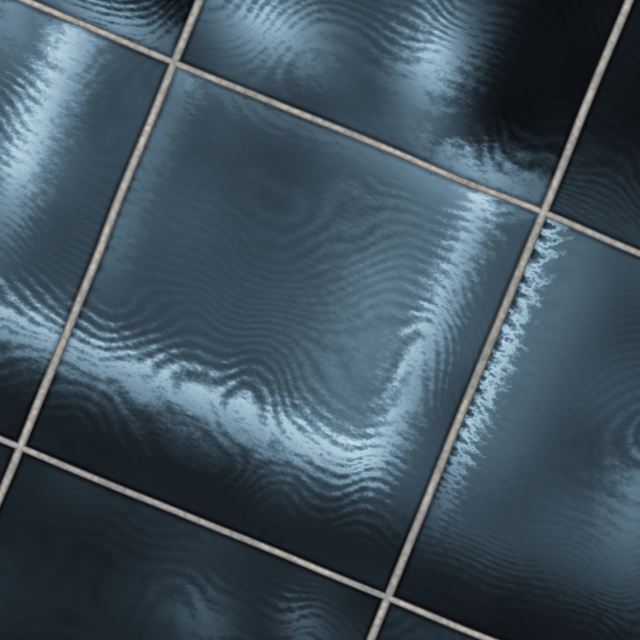
Give the GLSL for this texture, as a Shadertoy shader.

```glsl
// Glossy dark tiles on a skewed grid with pale grout, under soft window light.
// Embossed contour ripples and fine grain displace the lookup into a smooth
// sheen field, so the relief shows up wherever the reflected light changes.

const vec2 ORIGIN = vec2(0.2734, 0.0977);      // a grid corner, y pointing down
const vec2 AXIS_U = vec2(0.5755, 0.2350);      // one tile across
const vec2 AXIS_V = vec2(-0.2428, 0.6020);     // one tile down
const vec2 GROUT_HALF = vec2(0.0072, 0.0056);  // steep lines, shallow lines
const float RIPPLES = 32.0;                    // contour lines per tile
const float RIPPLE_WARP = 13.0;                // how far contours bend
const vec2 RIPPLE_PUSH = vec2(0.022, 0.026);
const float GRAIN_PUSH = 0.055;
const vec3 INK = vec3(0.05, 0.06, 0.075);
const vec3 DEEP = vec3(0.12, 0.16, 0.19);
const vec3 SLATE = vec3(0.22, 0.29, 0.34);
const vec3 STEEL = vec3(0.33, 0.43, 0.49);
const vec3 SKY = vec3(0.45, 0.57, 0.65);
const vec3 GLARE = vec3(0.65, 0.76, 0.82);
const vec3 WHITE = vec3(0.83, 0.91, 0.94);
const vec3 GROUT = vec3(0.56, 0.56, 0.55);
const vec3 GROUT_LIT = vec3(0.76, 0.74, 0.70);

float hash(vec2 p) {
    vec3 q = fract(vec3(p.xyx) * 0.1031);
    q += dot(q, q.yzx + 33.33);
    return fract((q.x + q.y) * q.z);
}

float noise(vec2 p) {
    vec2 i = floor(p), f = fract(p);
    f = f * f * f * (f * (f * 6.0 - 15.0) + 10.0);
    return mix(mix(hash(i), hash(i + vec2(1, 0)), f.x),
               mix(hash(i + vec2(0, 1)), hash(i + vec2(1, 1)), f.x), f.y);
}

float band(float x, float center, float width) {
    x = (x - center) / width;
    return exp(-x * x);
}

float blob(vec2 p, vec2 center, vec2 radius) {
    p = (p - center) / radius;
    return exp(-dot(p, p));
}

float fade(float x, float a, float b) { return 1.0 - smoothstep(a, b, x); }

// Reflected light level at c inside tile id; each level is one palette step.
float sheen(vec2 c, vec2 id) {
    float l;
    if (id.y < -0.5) {                       // upper row
        if (id.x > 0.5) return 0.3 + 1.3 * smoothstep(0.75, 1.0, c.y);
        l = 1.7 - 1.5 * smoothstep(0.62, 0.8, c.x) * fade(c.y, 0.8, 0.98);
        l += 2.7 * blob(c, vec2(0.19, 0.83), vec2(0.17, 0.09));
        l += 3.0 * blob(c, vec2(0.60, 0.76), vec2(0.09, 0.13));
        return l + 2.5 * blob(c, vec2(0.82, 0.97), vec2(0.17, 0.06));
    }
    if (id.y > 0.5) {                        // lower row
        l = 0.75 + 0.5 * noise(c * 5.0 + id * 9.0);
        l += 1.4 * blob(c, vec2(0.83, 0.14), vec2(0.07, 0.05));
        return l + 1.1 * blob(c, vec2(0.60, 0.22), vec2(0.09, 0.08));
    }
    l = 1.95 - 1.2 * smoothstep(0.75, 0.93, c.y);
    float sill = 2.7 * band(c.y, 0.725, 0.058);
    if (id.x < -0.5) {                       // left tile
        l += 2.9 * band(c.x, 0.74, 0.075) * fade(c.y, 0.35, 0.7);
        return l + sill + 1.8 * blob(c, vec2(0.57, 0.03), vec2(0.07, 0.12));
    }
    if (id.x > 0.5) {                        // right tile
        l -= 0.2;
        l += (2.6 * band(c.x, 0.04, 0.026) + 0.9 * band(c.x, 0.1, 0.1)) * fade(c.y, 0.55, 0.85);
        return l + 1.4 * blob(c, vec2(0.50, 0.56), vec2(0.09, 0.16));
    }
    l += sill * fade(c.x, 0.78, 0.92);       // middle tile
    l += (2.1 * band(c.x, 0.85, 0.05) + 1.1 * band(c.x, 0.72, 0.16)) * fade(c.y, 0.62, 0.8);
    l += 0.9 * band(c.x, 0.03, 0.05) * fade(c.y, 0.4, 0.7);
    return l + 1.0 * band(c.y, 0.0, 0.05);
}

vec3 palette(float l) {
    vec3 col = mix(INK, DEEP, clamp(l, 0.0, 1.0));
    col = mix(col, SLATE, clamp(l - 1.0, 0.0, 1.0));
    col = mix(col, STEEL, clamp(l - 2.0, 0.0, 1.0));
    col = mix(col, SKY, clamp(l - 3.0, 0.0, 1.0));
    col = mix(col, GLARE, clamp(l - 4.0, 0.0, 1.0));
    return mix(col, WHITE, clamp(l - 5.0, 0.0, 1.0));
}

void mainImage(out vec4 fragColor, in vec2 fragCoord) {
    vec2 p = fragCoord / iResolution.xy;
    p.y = 1.0 - p.y;
    float px = 1.0 / iResolution.y;

    // Tile coordinates, with a slight waver in the lines
    vec2 g = inverse(mat2(AXIS_U, AXIS_V)) * (p - ORIGIN);
    g += 0.006 * (vec2(noise(p * 7.0), noise(p * 7.0 + 40.0)) - 0.5);
    vec2 id = floor(g), c = g - id;

    // Embossed contours and grain
    vec2 q = g + id * 17.0 + 50.0;
    float warp = noise(q * vec2(2.6, 3.2)) + 0.22 * noise(q * 8.0);
    float ripple = sin(6.2832 * (RIPPLES * c.y + RIPPLE_WARP * warp));
    ripple *= 0.3 + 0.9 * noise(q * 5.0 + 7.0);
    float grain = 0.6 * noise(q * vec2(55.0, 130.0)) + 0.4 * noise(q * vec2(150.0, 210.0)) - 0.5;
    float level = sheen(c + RIPPLE_PUSH * ripple + GRAIN_PUSH * grain, id);
    level += (0.06 + 0.12 * max(level - 1.5, 0.0)) * (ripple + 1.6 * grain);
    level += 0.5 * (noise(q * 6.0) - 0.5);

    // Grout: dark seam on both sides, lit core
    vec2 spacing = abs(determinant(mat2(AXIS_U, AXIS_V))) / vec2(length(AXIS_V), length(AXIS_U));
    vec2 side = (fract(g + 0.5) - 0.5) * spacing;
    vec2 edge = abs(side) - GROUT_HALF;
    float d = min(edge.x, edge.y);
    level -= 0.9 * band(d, 0.001, 0.004);
    vec3 col = palette(level);
    float across = edge.x < edge.y ? side.x / GROUT_HALF.x : side.y / GROUT_HALF.y;
    vec3 joint = mix(GROUT, GROUT_LIT, band(across, -0.1, 0.5) * noise(p * 22.0));
    joint *= (0.9 + 0.2 * noise(p * 180.0)) * (1.0 - 0.4 * smoothstep(0.4, 1.0, abs(across)));
    col = mix(col, joint, 1.0 - smoothstep(-px, px, d));
    fragColor = vec4(col, 1.0);
}
```
